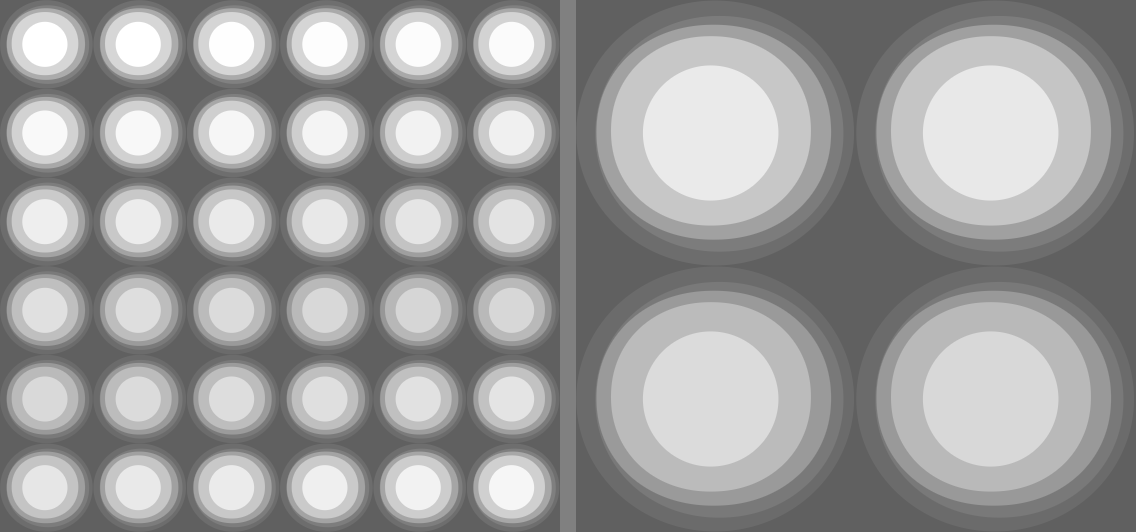
Left, the full canvas; right, a detail of the centre.
Write a WebGL 2 fragment shader that draws this pattern.

```glsl
#version 300 es
precision highp float;
// Six by six grid of glowing grey dots, each a stack of five flat, slightly
// off-centre discs. Brightness drifts from dot to dot in reading order,
// fading to a dim dot and then rising back to the first.

uniform vec2 u_resolution;
out vec4 fragColor;

const float GRID = 6.0;

// Coverage of a softly squared ellipse, with an edge one pixel wide
float disc(vec2 p, vec2 center, vec2 radius, float squareness) {
  vec2 q = abs(p - center) / radius;
  float k = pow(pow(q.x, squareness) + pow(q.y, squareness), 1.0 / squareness);
  vec2 radiusInPixels = radius * u_resolution / GRID;
  float edge = (k - 1.0) * min(radiusInPixels.x, radiusInPixels.y);
  return clamp(0.5 - edge, 0.0, 1.0);
}

// Brightness of the dot at a place in the reading order, 0 to 35
float dotStrength(float index) {
  float dimmest = 22.0;
  float dimming = index < dimmest
    ? pow(index / dimmest, 1.5)
    : pow((GRID * GRID - index) / (GRID * GRID - dimmest), 0.6);
  return 1.0 - 0.26 * dimming;
}

void main() {
  vec2 grid = gl_FragCoord.xy / u_resolution * GRID;
  vec2 cell = floor(grid);
  vec2 p = fract(grid);
  float strength = dotStrength((GRID - 1.0 - cell.y) * GRID + cell.x);

  // Light added over the background, from the halo in to the core
  float light = 0.0;
  light = mix(light, 0.06, disc(p, vec2(0.497, 0.500), vec2(0.496, 0.498), 2.0));
  light = mix(light, 0.13, disc(p, vec2(0.512, 0.497), vec2(0.443, 0.443), 2.05));
  light = mix(light, 0.295, disc(p, vec2(0.492, 0.503), vec2(0.419, 0.404), 2.1));
  light = mix(light, 0.465, disc(p, vec2(0.482, 0.508), vec2(0.357, 0.356), 2.1));
  light = mix(light, 0.625, disc(p, vec2(0.481, 0.500), vec2(0.242, 0.254), 2.0));

  float background = 0.375;
  fragColor = vec4(vec3(background + light * strength), 1.0);
}
```
